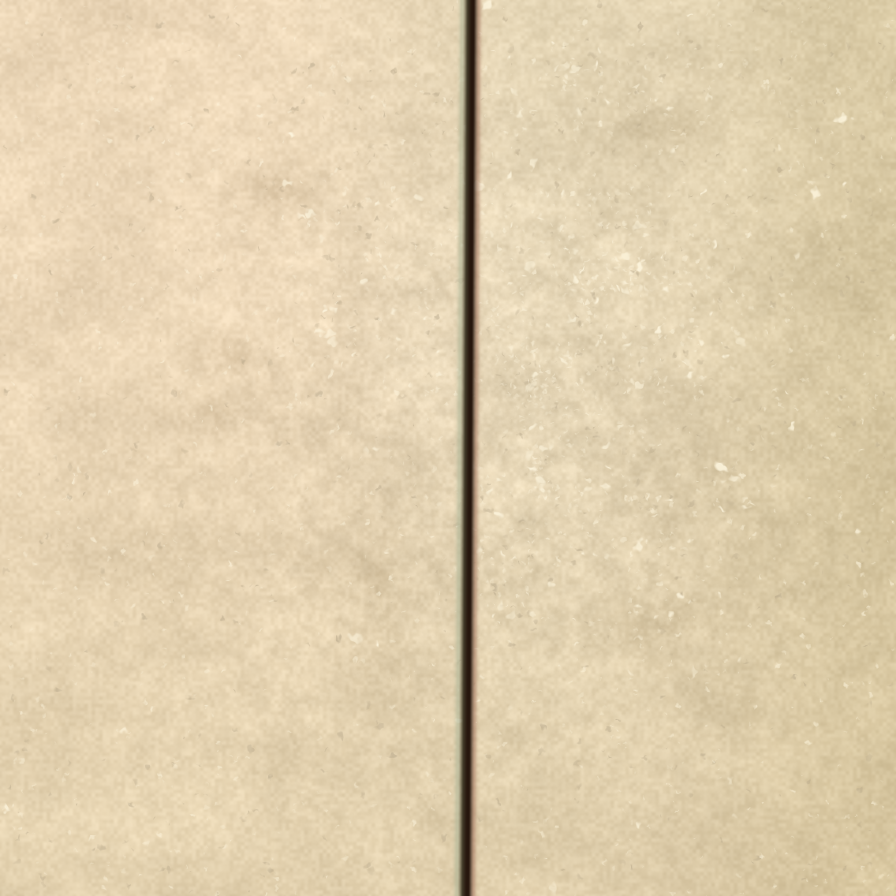
This texture is drawn by a Shadertoy shader. Its source:

```glsl
// Two warm stone panels meeting at a dark, slightly leaning vertical joint.
// Fractal noise mottles the stone; jittered cells scatter pale mineral flecks
// whose density follows soft clusters, with sparse dark specks in between.

#define JOINT_TOP 0.5255
#define JOINT_BOTTOM 0.5195
#define JOINT_HALF_WIDTH 0.0062
#define COARSE_CELLS 85.0
#define FINE_CELLS 150.0
#define SPECK_CELLS 120.0
#define MOTTLE_STRENGTH 0.085
#define GRAIN_STRENGTH 0.055
#define STAIN_STRENGTH 0.075

float hash(vec2 cell, float seed) {
    uvec2 q = uvec2(ivec2(cell) + 4096);
    uint n = q.x * 1597334677u ^ q.y * 3812015801u ^ uint(seed) * 2798796415u;
    n = (n ^ (n >> 16)) * 2246822519u;
    n = (n ^ (n >> 13)) * 3266489917u;
    return float((n ^ (n >> 16)) >> 8) / 16777216.0;
}

float noise(vec2 p, float seed) {
    vec2 i = floor(p), f = fract(p);
    f = f * f * (3.0 - 2.0 * f);
    vec2 e = vec2(1.0, 0.0);
    return mix(mix(hash(i, seed), hash(i + e, seed), f.x),
               mix(hash(i + e.yx, seed), hash(i + e.xx, seed), f.x), f.y);
}

float fbm(vec2 p, float seed) {
    float sum = 0.0, weight = 0.5;
    for (int i = 0; i < 5; i++) {
        sum += weight * (noise(p, seed + float(i)) - 0.5);
        p = mat2(1.6, 1.2, -1.2, 1.6) * p;
        weight *= 0.58;
    }
    return sum;
}

// Soft elliptical spot: 1 at the centre, fading outwards.
float spot(vec2 p, vec2 centre, vec2 size) {
    vec2 d = (p - centre) / size;
    return exp(-dot(d, d));
}

// Where the pale flecks gather.
float clusters(vec2 p) {
    float d = 0.30 * spot(p, vec2(0.67, 0.57), vec2(0.17, 0.27));
    d += 0.65 * spot(p, vec2(0.70, 0.69), vec2(0.045, 0.065));
    d += 0.55 * spot(p, vec2(0.585, 0.56), vec2(0.045, 0.07));
    d += 0.40 * spot(p, vec2(0.665, 0.895), vec2(0.05, 0.04));
    d += 0.45 * spot(p, vec2(0.81, 0.46), vec2(0.04, 0.025));
    d += 0.40 * spot(p, vec2(0.57, 0.42), vec2(0.025, 0.10));
    d += 0.50 * spot(p, vec2(0.39, 0.74), vec2(0.05, 0.04));
    d += 0.45 * spot(p, vec2(0.375, 0.635), vec2(0.035, 0.03));
    return d * smoothstep(0.25, 0.7, noise(p * 26.0, 71.0) + 0.15);
}

// Irregular chips, one candidate per cell; chance = base + gain * clusters.
float flecks(vec2 p, float cells, float seed, float base, float gain) {
    vec2 g = p * cells, home = floor(g);
    vec2 warp = vec2(noise(g * 2.3, seed + 5.0), noise(g * 2.3, seed + 6.0)) - 0.5;
    float soft = 0.12 + cells / iResolution.y, cover = 0.0;
    for (int y = -1; y <= 1; y++)
    for (int x = -1; x <= 1; x++) {
        vec2 cell = home + vec2(x, y);
        vec2 centre = cell + 0.2 + 0.6 * vec2(hash(cell, seed), hash(cell, seed + 1.0));
        if (hash(cell, seed + 2.0) > base + gain * clusters(centre / cells)) continue;
        float size = hash(cell, seed + 3.0), turn = 6.283 * hash(cell, seed + 4.0);
        vec2 d = g - centre + 0.55 * warp;
        d = mat2(cos(turn), -sin(turn), sin(turn), cos(turn)) * d * vec2(1.0, 1.6);
        float chip = 1.0 - smoothstep(-soft, soft, length(d) - mix(0.14, 0.52, size * size));
        cover = max(cover, chip * mix(0.4, 1.0, hash(cell, seed + 7.0)));
    }
    return cover;
}

vec3 stone(vec2 p) {
    // Broad light: pinkish upper left, duller and greener to the right.
    vec3 left = mix(vec3(0.885, 0.815, 0.680), vec3(0.925, 0.843, 0.720), smoothstep(0.0, 0.75, p.y));
    vec3 right = mix(vec3(0.870, 0.802, 0.665), vec3(0.885, 0.825, 0.695), p.y);
    vec3 col = mix(left, right, smoothstep(0.25, 0.62, p.x));
    col -= vec3(0.035, 0.035, 0.050) * smoothstep(0.72, 1.0, p.x);
    col += vec3(0.018, 0.020, 0.030) * spot(p, vec2(0.57, 0.6), vec2(0.2, 0.35));

    // Faint brown stains broken up by noise.
    float stain = spot(p, vec2(0.74, 0.855), vec2(0.055, 0.025))
                + spot(p, vec2(0.32, 0.79), vec2(0.05, 0.025))
                + spot(p, vec2(0.27, 0.61), vec2(0.055, 0.03))
                + 0.7 * spot(p, vec2(0.24, 0.54), vec2(0.06, 0.02))
                + 0.8 * spot(p, vec2(0.41, 0.33), vec2(0.05, 0.09))
                + spot(p, vec2(0.75, 0.31), vec2(0.06, 0.04));
    col -= STAIN_STRENGTH * vec3(0.9, 0.95, 1.0) * stain * (0.65 + 1.8 * fbm(p * 38.0, 11.0));

    float middle = spot(p, vec2(0.55, 0.52), vec2(0.34, 0.40));
    col += MOTTLE_STRENGTH * fbm(p * vec2(9.0, 13.0), 21.0);
    col += MOTTLE_STRENGTH * (0.6 + 0.9 * middle) * fbm(p * 55.0, 31.0);
    col += GRAIN_STRENGTH * (noise(p * 240.0, 41.0) - 0.5) * vec3(0.9, 1.0, 1.15);

    float speck = flecks(p, SPECK_CELLS, 110.0, 0.035, 0.16);
    col = mix(col, vec3(0.69, 0.63, 0.52), 0.48 * speck);
    float pale = max(0.85 * flecks(p, COARSE_CELLS, 130.0, 0.006, 0.55),
                     0.55 * flecks(p, FINE_CELLS, 150.0, 0.045, 0.50));
    return mix(col, vec3(1.0, 0.970, 0.880), pale);
}

void mainImage(out vec4 fragColor, in vec2 fragCoord) {
    vec2 p = fragCoord / iResolution.xy;
    vec3 col = stone(p);

    // Joint: cool rim on the left, dark core, warm shadow on the right.
    float d = p.x - mix(JOINT_BOTTOM, JOINT_TOP, p.y);
    float soft = 0.0028 + 0.5 / iResolution.x;
    col = mix(col, vec3(0.70, 0.72, 0.60), 0.65 * spot(vec2(d, 0.0), vec2(-0.0095, 0.0), vec2(0.0035, 1.0)));
    col = mix(col, vec3(0.66, 0.49, 0.40), 0.60 * spot(vec2(d, 0.0), vec2(0.0085, 0.0), vec2(0.0032, 1.0)));
    float core = 1.0 - smoothstep(-soft, soft, abs(d) - JOINT_HALF_WIDTH);
    vec3 dark = mix(vec3(0.29, 0.27, 0.19), vec3(0.15, 0.085, 0.05), smoothstep(-0.006, 0.002, d));
    fragColor = vec4(clamp(mix(col, dark, core), 0.0, 1.0), 1.0);
}
```
